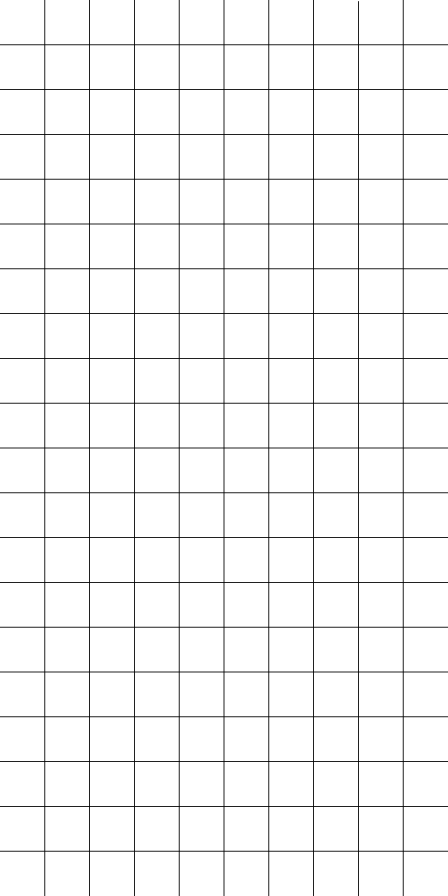
Write a Shadertoy shader that draws this pattern.

```glsl
const vec2 GRID = vec2(10.0, 20.0);      // cells across and down
const float LINE_WIDTH = 0.0195;         // in cells
const float EDGE_SOFTNESS = 0.8;         // in output samples
const float SHORT_LINE = 8.0;            // upright that stops below the top edge
const float SHORT_GAP = 0.026;           // its gap, in cells
const vec3 PAPER_COLOR = vec3(1.0);
const vec3 LINE_COLOR = vec3(0.0);

// Coverage of thin lines; those narrower than a sample fade instead of vanishing
vec2 lineCoverage(vec2 dist, vec2 sampleSize) {
    vec2 halfWidth = 0.5 * max(vec2(LINE_WIDTH), sampleSize);
    vec2 strength = min(LINE_WIDTH / sampleSize, 1.0);
    vec2 edge = (halfWidth - dist) / (EDGE_SOFTNESS * sampleSize) + 0.5;
    return strength * clamp(edge, 0.0, 1.0);
}

void mainImage(out vec4 fragColor, in vec2 fragCoord) {
    vec2 sampleSize = GRID / iResolution.xy;
    vec2 cellPos = fragCoord * sampleSize;

    // Interior lines only: the outer border stays open
    vec2 lineIndex = clamp(floor(cellPos + 0.5), vec2(1.0), GRID - 1.0);
    vec2 ink = lineCoverage(abs(cellPos - lineIndex), sampleSize);

    // Shortened upright
    float belowGap = clamp((GRID.y - SHORT_GAP - cellPos.y) / sampleSize.y + 0.5, 0.0, 1.0);
    if (abs(lineIndex.x - SHORT_LINE) < 0.5) ink.x *= belowGap;

    // Union of both line directions
    float coverage = 1.0 - (1.0 - ink.x) * (1.0 - ink.y);
    fragColor = vec4(mix(PAPER_COLOR, LINE_COLOR, coverage), 1.0);
}
```
